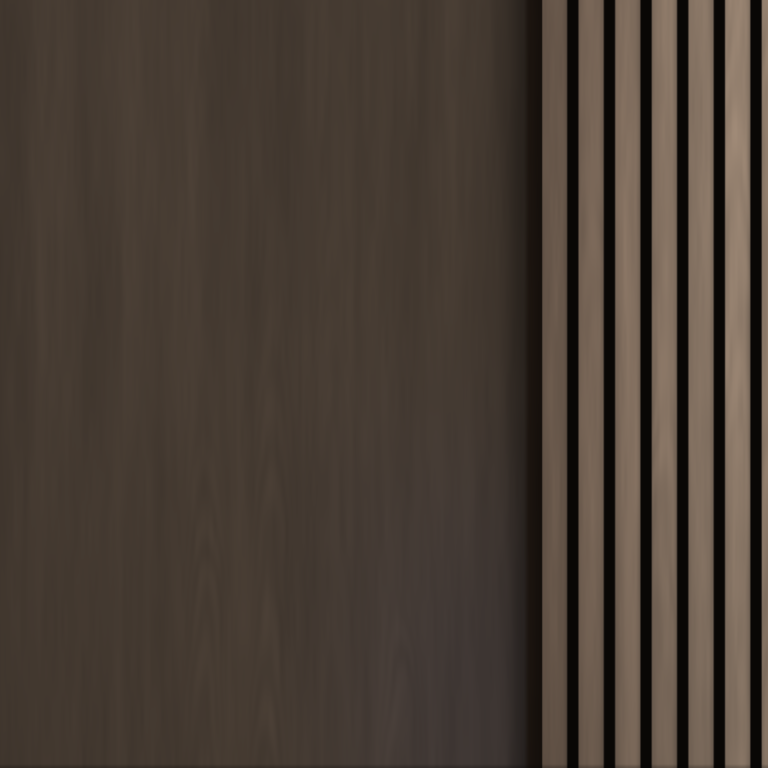
Reproduce this texture procedurally as a three.js fragment shader.

```glsl
// Dark veneered wall panel beside a row of upright timber slats over black gaps.
// Stretched value noise makes the grain, bent contour lines make the arched figure,
// and a repeated strip with soft edges makes the slats.

varying vec2 vUv;

const float PANEL_END = 0.686;
const float SLAT_START = 0.7055;
const float SLAT_PITCH = 0.0477;
const float SLAT_WIDTH = 0.0330;
const float EDGE = 0.0016;
const float FIGURE_START = 0.095;
const float FIGURE_STEP = 0.085;
const float FIGURE_STRENGTH = 0.045;
const vec3 PANEL_WARM = vec3(0.272, 0.230, 0.194);
const vec3 PANEL_COOL = vec3(0.258, 0.225, 0.212);
const vec3 RECESS = vec3(0.105, 0.077, 0.057);
const vec3 GAP = vec3(0.035, 0.027, 0.021);
const vec3 SLAT_DIM = vec3(0.390, 0.327, 0.278);
const vec3 SLAT_LIT = vec3(0.555, 0.480, 0.414);

float hash(vec2 p) {
  return fract(sin(dot(p, vec2(127.1, 311.7))) * 43758.5453);
}

float noise(vec2 p) {
  vec2 i = floor(p);
  vec2 f = fract(p);
  f = f * f * (3.0 - 2.0 * f);
  return mix(mix(hash(i), hash(i + vec2(1.0, 0.0)), f.x),
             mix(hash(i + vec2(0.0, 1.0)), hash(i + 1.0), f.x), f.y);
}

// Vertical fibres from broad bands to fine pores, centred on zero.
float grain(vec2 p) {
  p.x += 0.005 * (noise(p * vec2(9.0, 4.0)) - 0.5);
  float sum = 0.0;
  float weight = 0.38;
  vec2 scale = vec2(24.0, 1.2);
  for (int i = 0; i < 4; i++) {
    sum += weight * (noise(p * scale + float(i) * 17.3) - 0.5);
    scale *= vec2(2.1, 2.4);
    weight *= 0.78;
  }
  return sum;
}

// Narrow columns of nested arches, strongest in the lower half.
float archFigure(vec2 p) {
  float sum = 0.0;
  for (int i = 0; i < 6; i++) {
    float k = float(i);
    float sway = 0.012 * (noise(vec2(k * 5.7, p.y * 5.0)) - 0.5);
    float d = (p.x - FIGURE_START - k * FIGURE_STEP - sway) / 0.016;
    float phase = p.y * 17.0 + d * d * 1.4 + 2.2 * noise(vec2(p.x * 30.0, p.y * 9.0) + k);
    float column = exp(-d * d * 0.8);
    float patches = smoothstep(0.25, 0.75, noise(vec2(k * 9.1, p.y * 3.2)));
    float height = mix(1.0, 0.3, smoothstep(0.3, 0.65, p.y));
    sum += column * patches * height * sin(phase * 3.0);
  }
  return sum;
}

vec3 panel(vec2 p) {
  float cool = smoothstep(0.3, 0.62, p.x) * (1.0 - smoothstep(0.1, 0.65, p.y));
  vec3 color = mix(PANEL_WARM, PANEL_COOL, cool);
  color *= 1.0 + 0.24 * grain(p) + FIGURE_STRENGTH * archFigure(p);
  color *= 1.0 + 0.05 * (noise(p * vec2(5.0, 2.5) + 8.0) - 0.5);
  color *= mix(0.94, 1.0, smoothstep(0.0, 0.06, p.x));
  // Shade gathering toward the recess.
  color *= 1.0 - 0.13 * smoothstep(0.58, 0.67, p.x);
  return color * (1.0 - 0.34 * smoothstep(0.650, PANEL_END, p.x));
}

vec3 slats(vec2 p) {
  float offset = p.x - SLAT_START;
  float id = floor(offset / SLAT_PITCH);
  float x = offset - id * SLAT_PITCH;
  float across = x / SLAT_WIDTH;

  vec3 wood = mix(SLAT_DIM, SLAT_LIT, smoothstep(-0.03, 0.29, offset));
  wood *= 0.97 + 0.07 * hash(vec2(id, 4.0));
  vec2 local = vec2(x * 1.3 + id * 3.71, p.y + id * 0.63);
  wood *= 1.0 + 0.26 * grain(local);
  float bend = across - 0.5 + 0.5 * (noise(vec2(id * 7.0, p.y * 4.0)) - 0.5);
  float arches = sin(p.y * 45.0 + bend * bend * 18.0 + 4.0 * noise(local * vec2(40.0, 8.0)));
  wood *= 1.0 + 0.025 * arches * smoothstep(0.4, 0.8, noise(vec2(id * 3.3, p.y * 3.0)));
  wood *= 0.97 + 0.06 * sin(3.14159 * clamp(across, 0.0, 1.0));
  wood *= 1.0 - 0.10 * smoothstep(0.8, 1.0, across);
  wood *= mix(0.94, 1.03, smoothstep(0.0, 0.55, p.y));

  // Measuring from the nearest slat centre keeps both edges soft.
  float centred = mod(offset - 0.5 * SLAT_WIDTH + 0.5 * SLAT_PITCH, SLAT_PITCH) - 0.5 * SLAT_PITCH;
  float cover = 1.0 - smoothstep(-EDGE, EDGE, abs(centred) - 0.5 * SLAT_WIDTH);
  return mix(GAP, wood, cover);
}

void main() {
  vec2 p = vUv;
  vec3 color = panel(p);
  vec3 recess = RECESS * (1.0 + 0.3 * grain(p));
  recess *= 1.0 - 0.22 * smoothstep(PANEL_END, SLAT_START, p.x);
  color = mix(color, recess, smoothstep(PANEL_END - 0.005, PANEL_END + 0.004, p.x));
  color = mix(color, slats(p), smoothstep(SLAT_START - EDGE, SLAT_START + EDGE, p.x));
  color *= mix(0.8, 1.0, smoothstep(0.0, 0.006, p.y));
  gl_FragColor = vec4(color, 1.0);
}
```
